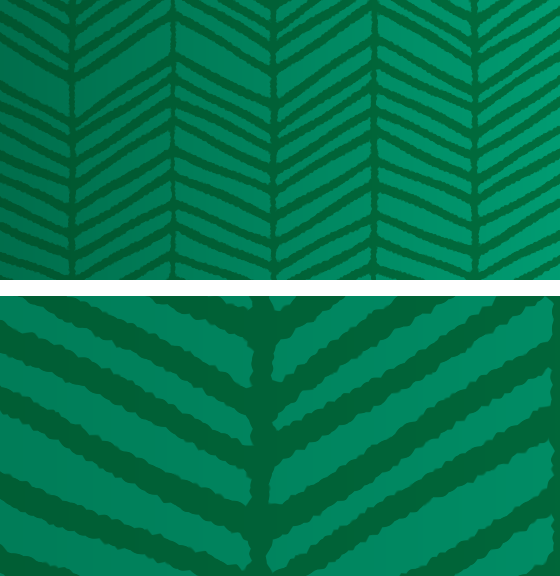
Top: the whole. Bottom: its middle third, enlarged.
A Shadertoy shader for this pattern:

```glsl
// Hand-cut herringbone: uneven slanted bars between upright stems, on a green gradient.
#define STEM_START 0.258
#define STEM_PITCH 0.3594
#define STEM_HALF 0.0105
#define BAR_PITCH 0.082
#define BAR_HALF 0.0150
#define BAR_RISE 0.216
#define BAR_JITTER 0.011
#define FILLET 0.014
#define ROUGHNESS 0.007
#define GRAIN 75.0

vec2 hash2(vec2 p) {
    return fract(sin(vec2(dot(p, vec2(127.1, 311.7)), dot(p, vec2(269.5, 183.3)))) * 43758.5);
}

// Distance to the nearest scattered cell centre
float cellNoise(vec2 p) {
    vec2 cell = floor(p), local = fract(p);
    float nearest = 2.0;
    for (int y = -1; y <= 1; y++)
        for (int x = -1; x <= 1; x++) {
            vec2 o = vec2(x, y);
            nearest = min(nearest, length(o + hash2(cell + o) - local));
        }
    return nearest;
}

float smoothMin(float a, float b, float k) {
    float h = max(k - abs(a - b), 0.0) / k;
    return min(a, b) - 0.25 * h * h * k;
}

// Depth below the top edge at which a bar meets a stem
float jointDepth(float bar, float stem) {
    float peak = mod(stem, 2.0);
    float row = bar - 1.0;
    float depth = 0.438 - 0.0273 * stem - BAR_RISE * peak;
    depth += row * (BAR_PITCH + 0.0065 * peak);
    depth -= 0.018 * sin(row * 0.45);
    depth += BAR_JITTER * sin(2.3 * bar + 1.7 * stem) * sin(1.1 * bar + 2.9 * stem);
    // One wide gap above the first row, closing towards the right
    return depth - step(bar, 0.5) * (0.08 - 0.014 * stem);
}

float barDistance(float depth, float stem, float across) {
    float nearest = 1.0;
    for (int i = -5; i <= 14; i++) {
        float bar = float(i);
        float a = jointDepth(bar, stem), b = jointDepth(bar, stem + 1.0);
        float slope = (b - a) / STEM_PITCH;
        float bend = 0.004 * sin(across * 6.3 + bar * 1.9 + stem * 2.6);
        float halfWidth = BAR_HALF + 0.0015 * sin(bar * 3.7 + stem * 2.1 + across * 4.0);
        float d = abs(depth - mix(a, b, across) - bend) * inversesqrt(1.0 + slope * slope);
        nearest = min(nearest, d - halfWidth);
    }
    return nearest;
}

float stemDistance(vec2 p, float column) {
    float stem = floor(column + 0.5);
    float sway = 0.0018 * sin(p.y * 11.0 + stem * 2.4);
    float halfWidth = STEM_HALF - 0.003 * exp(-2.0 * (stem - 1.0) * (stem - 1.0));
    halfWidth += 0.0012 * sin(p.y * 8.0 + stem * 1.6);
    return abs((column - stem) * STEM_PITCH + sway) - halfWidth;
}

void mainImage(out vec4 fragColor, in vec2 fragCoord) {
    vec2 p = fragCoord / iResolution.y;
    float column = (p.x - STEM_START) / STEM_PITCH;

    // Bars flow into stems with rounded corners
    float d = smoothMin(barDistance(1.0 - p.y, floor(column), fract(column)),
                        stemDistance(p, column), FILLET);

    // Ragged edges
    d += ROUGHNESS * (cellNoise(p * GRAIN) - 0.5);

    // Shading brightens from left to right
    float light = fragCoord.x / iResolution.x;
    vec3 ground = mix(vec3(0.0, 0.43, 0.295), vec3(0.0, 0.61, 0.445), light);
    vec3 ink = mix(vec3(0.0, 0.335, 0.185), vec3(0.0, 0.43, 0.245), light);
    float edge = 0.8 / iResolution.y;
    fragColor = vec4(mix(ink, ground, smoothstep(-edge, edge, d)), 1.0);
}
```
